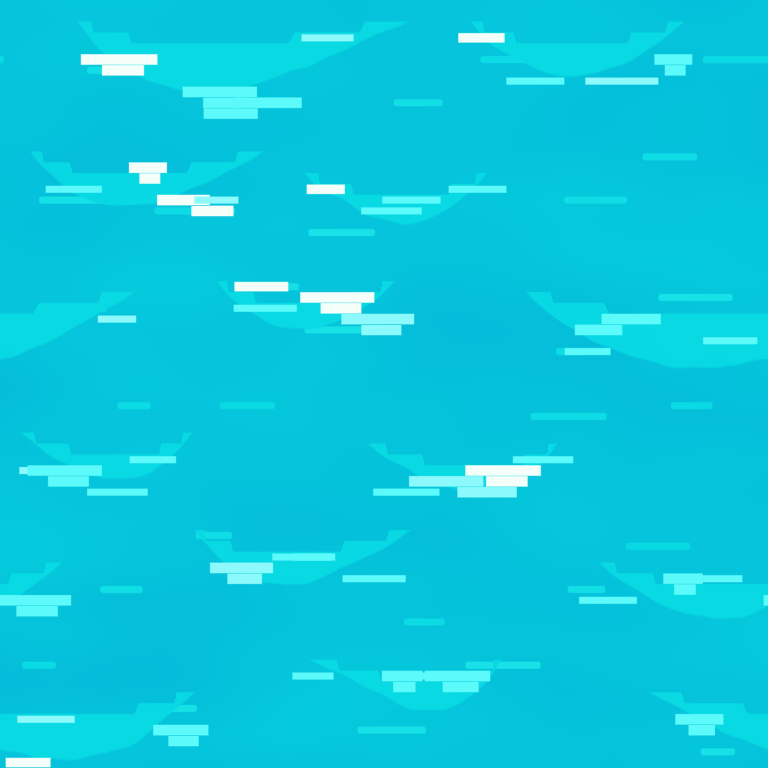
A Shadertoy shader for this texture:

```glsl
const float ROW = 1.0 / 71.0;

vec2 hash2(vec2 p) {
    vec3 q = fract(p.xyx * vec3(0.1031, 0.1030, 0.0973));
    q += dot(q, q.yzx + 33.33);
    return fract((q.xx + q.yz) * q.zy);
}

float gradientNoise(vec2 p) {
    vec2 i = floor(p), f = fract(p);
    vec2 s = f * f * f * (f * (f * 6.0 - 15.0) + 10.0);
    vec4 corner;
    for (int k = 0; k < 4; k++) {
        vec2 o = vec2(k & 1, k >> 1);
        corner[k] = dot(hash2(i + o + 50.0) * 2.0 - 1.0, f - o);
    }
    return mix(mix(corner.x, corner.y, s.x), mix(corner.z, corner.w, s.x), s.y);
}

// Offset to a centre on a canvas that wraps at its borders
vec2 wrapOffset(vec2 p, vec2 centre) {
    vec2 d = p - centre;
    return d - round(d);
}

float coverage(float dist, float soft) {
    return 1.0 - smoothstep(-soft, soft, dist);
}

float bar(vec2 d, vec2 halfSize, float radius, float soft) {
    vec2 q = abs(d) - halfSize + radius;
    return coverage(length(max(q, 0.0)) + min(max(q.x, q.y), 0.0) - radius, soft);
}

// Crescent with a stepped upper edge and a bowl-shaped lower edge
float crescent(vec2 d, float halfWidth, float depth, float skew, float soft) {
    float u = d.x / halfWidth;
    if (abs(u) > 1.1) return 0.0;
    u += skew * (1.0 - u * u);
    float rise = 2.5 * u * u + 0.3;
    float top = ROW * (floor(rise) + smoothstep(0.9, 1.0, fract(rise)));
    float wobble = 0.008 * gradientNoise(d * vec2(24.0, 9.0) + skew * 40.0);
    float bottom = ROW * 2.6 * u * u - depth * (1.0 - u * u) + wobble;
    return coverage(d.y - top, soft) * coverage(bottom - d.y, soft * 1.8)
         * coverage(abs(d.x) - halfWidth, soft * 2.0);
}

void mainImage(out vec4 fragColor, in vec2 fragCoord) {
    vec2 p = fragCoord / iResolution.xy;
    float soft = max(0.0011, 0.75 / iResolution.y);

    vec3 shallow = vec3(0.03, 0.85, 0.89);
    vec3 ripple = vec3(0.36, 0.98, 0.98);
    vec3 glint = vec3(0.55, 0.98, 0.99);
    vec3 foam = vec3(0.96, 1.00, 0.98);

    // Water with broad, faint drifts
    float drift = gradientNoise(p * vec2(2.5, 5.0)) + 0.4 * gradientNoise(p * vec2(6.0, 13.0) + 7.0);
    vec3 color = vec3(0.02, 0.765, 0.86) + vec3(0.0, 0.055, 0.015) * drift;

    // Lone faint dashes
    for (int i = 0; i < 30; i++) {
        vec2 cell = vec2(i % 5, i / 5);
        vec2 r = hash2(cell + 11.0), s = hash2(cell + 83.0);
        vec2 centre = (cell + 0.1 + 0.8 * r) / vec2(5.0, 6.0);
        centre.y = (floor(centre.y / ROW) + 0.5) * ROW;
        float a = bar(wrapOffset(p, centre), vec2(mix(0.02, 0.055, s.x), 0.0046), 0.0035, soft);
        color = mix(color, shallow + vec3(0.07, 0.04, 0.02) * s.y, a);
    }

    // Pale crescents first, so that no highlight gets covered
    for (int pass = 0; pass < 2; pass++)
    for (int i = 0; i < 12; i++) {
        vec2 cell = vec2(i % 2, i / 2);
        vec2 r = hash2(cell + 29.0), s = hash2(cell + 147.0);
        vec2 centre = vec2((cell.x + 0.5 * mod(cell.y, 2.0) + 0.4 * r.x) / 2.0,
                           (cell.y + 0.4 + 0.4 * r.y) / 6.0);
        centre.y = floor(centre.y / ROW) * ROW;
        float halfWidth = mix(0.11, 0.31, s.x);
        float depth = halfWidth * 0.28;
        vec2 d = wrapOffset(p, centre);

        if (pass == 0) {
            float a = crescent(d, halfWidth, depth, s.y * 0.7 - 0.35, soft);
            color = mix(color, shallow + vec3(0.0, 0.01, 0.0) * drift, a);
            continue;
        }

        // Row-aligned highlights, some with a step underneath
        for (int j = 0; j < 4; j++) {
            vec2 id = vec2(i * 4 + j, 61.0);
            vec2 place = hash2(id), kind = hash2(id + 19.0), form = hash2(id + 37.0);
            float u = ((float(j) + place.x) / 4.0 * 2.0 - 1.0) * 0.9;
            float level = mix(1.0, -depth * (1.0 - u * u) / ROW - 1.0, place.y);
            vec2 q = d - vec2(u * halfWidth, (floor(level) + 0.5) * ROW);
            bool stepped = form.x > 0.55;
            bool white = kind.x > 0.77;
            vec3 tint = white ? foam : kind.x > 0.52 ? glint : ripple;
            vec2 size = vec2(mix(0.024, 0.05, kind.y), white ? 0.0062 : 0.0046);
            if (stepped) size.y = ROW * 0.49;
            float a = bar(q, size, 0.0008, soft);
            if (stepped) {
                bool stair = form.y < 0.4;
                float shift = stair ? (form.y < 0.2 ? -1.1 : 1.1) * size.x : 0.1 * size.x;
                vec2 stepSize = vec2(size.x * (stair ? 0.8 : 0.55), size.y);
                a = max(a, bar(q - vec2(shift, -ROW), stepSize, 0.0008, soft));
            }
            color = mix(color, tint, a);
        }
    }

    fragColor = vec4(color, 1.0);
}
```
